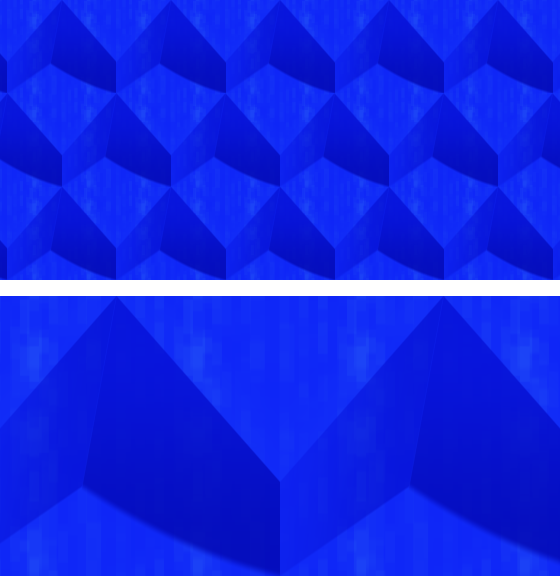
Top, the full canvas; bottom, a detail of the centre.
Write a Shadertoy shader that draws this pattern.

```glsl
#define ACROSS 5.137
#define ROWS 3.0
#define APEX_X 0.2214
#define BULGE 0.011
#define SHADOW_BLUR 0.006
#define GRAIN 0.62
#define BASE vec3(0.056, 0.147, 0.968)
#define PALE vec3(0.120, 0.285, 0.962)
#define MID_LIGHT vec3(0.050, 0.128, 0.940)
#define MID_DARK vec3(0.031, 0.086, 0.865)
#define DEEP_LIGHT vec3(0.030, 0.080, 0.865)
#define DEEP_DARK vec3(0.018, 0.052, 0.745)

float hash(vec2 p) {
    vec3 q = fract(vec3(p.xyx) * 0.1031);
    q += dot(q, q.yzx + 33.33);
    return fract((q.x + q.y) * q.z);
}

// One-dimensional gradient noise that wraps after a whole number of cells
float gradientNoise(float y, float period, float seed) {
    float i = floor(y), f = fract(y);
    float g0 = 2.0 * hash(vec2(mod(i, period), seed)) - 1.0;
    float g1 = 2.0 * hash(vec2(mod(i + 1.0, period), seed)) - 1.0;
    return mix(g0 * f, g1 * (f - 1.0), f * f * (3.0 - 2.0 * f));
}

// Brightness of one vertical fibre, broken into segments with crisp ends
float fibre(float id, float columns, float v, float cells) {
    id = mod(id, columns);
    float seed = id + 7.0 * columns;
    float strength = pow(hash(vec2(seed, 3.7)), 2.0);
    float offset = ((id + 0.5) / columns - 0.53) / 0.09;
    strength = 0.45 * strength + 0.5 * exp(-offset * offset);
    float shift = cells * hash(vec2(seed, 9.1));
    float n = gradientNoise(v * cells + shift, cells, seed);
    float segment = smoothstep(0.02, 0.07, n) + 0.5 * smoothstep(-0.14, -0.09, n);
    return strength * (0.1 + 0.6 * segment);
}

// Two widths of fibre, repeating every half cell
float woodGrain(vec2 cell, float pixel) {
    float sum = 0.0;
    for (int k = 0; k < 2; k++) {
        float columns = k == 0 ? 11.0 : 17.0;
        float cells = k == 0 ? 4.0 : 7.0;
        float x = fract(cell.x * 2.0) * columns;
        float id = floor(x);
        float soft = min(pixel * columns * ACROSS, 0.5);
        float blend = smoothstep(1.0 - soft, 1.0, x - id);
        sum += mix(fibre(id, columns, cell.y, cells),
                   fibre(id + 1.0, columns, cell.y, cells), blend);
    }
    return sum;
}

// Signed distance to the line through a and b
float side(vec2 p, vec2 a, vec2 b) {
    vec2 d = normalize(b - a), q = p - a;
    return d.x * q.y - d.y * q.x;
}

float inside(float d, float blur) {
    return smoothstep(blur, -blur, d);
}

void mainImage(out vec4 fragColor, in vec2 fragCoord) {
    float pixel = 1.0 / iResolution.y;
    vec2 uv = fragCoord * pixel;
    vec2 size = vec2(2.0 / ACROSS, 1.0 / ROWS);

    // Staggered cells, with y running down from each apex
    vec2 grid = vec2(uv.x - APEX_X, 1.0 - uv.y) / size;
    float row = floor(grid.y);
    vec2 cell = vec2(fract(grid.x + 0.5 * mod(row, 2.0) + 0.5) - 0.5, grid.y - row);
    vec2 p = cell * size;

    vec2 apex = vec2(0.0);
    vec2 shoulder = vec2(0.5, 0.664) * size;
    vec2 foot = vec2(-0.105, 0.68) * size;
    vec2 rightTip = vec2(0.5, 1.0) * size;
    vec2 leftTip = vec2(-0.5, 1.0) * size;

    // Edges of the two shaded facets
    float roof = -side(vec2(abs(p.x), p.y), apex, shoulder);
    float spine = side(p, apex, foot);
    float t = clamp((p.x - foot.x) / (rightTip.x - foot.x), 0.0, 1.0);
    float shadowEdge = side(p, foot, rightTip) - 4.0 * BULGE * t * (1.0 - t);
    float leftEdge = side(p, leftTip, foot);

    float under = inside(roof, pixel);
    float rightSide = inside(spine, pixel);
    float deep = under * rightSide * inside(shadowEdge, max(SHADOW_BLUR, pixel));
    float middle = under * (1.0 - rightSide) * inside(leftEdge, 1.5 * pixel);

    // Facet colours and grain
    float grain = woodGrain(cell, pixel) * GRAIN;
    float glow = 0.1 * smoothstep(0.06, 0.0, abs(roof));
    vec3 color = mix(BASE, PALE, clamp(grain + glow, 0.0, 1.0));
    vec3 midColor = mix(MID_LIGHT, MID_DARK, smoothstep(0.16, 0.0, spine));
    midColor += 0.5 * grain * (PALE - BASE);
    vec3 deepColor = mix(DEEP_LIGHT, DEEP_DARK, smoothstep(0.15, 0.95, cell.y));
    deepColor += 0.22 * grain * (PALE - BASE);
    color = mix(color, midColor, middle);
    color = mix(color, deepColor, deep);

    fragColor = vec4(clamp(color, 0.0, 1.0), 1.0);
}
```
